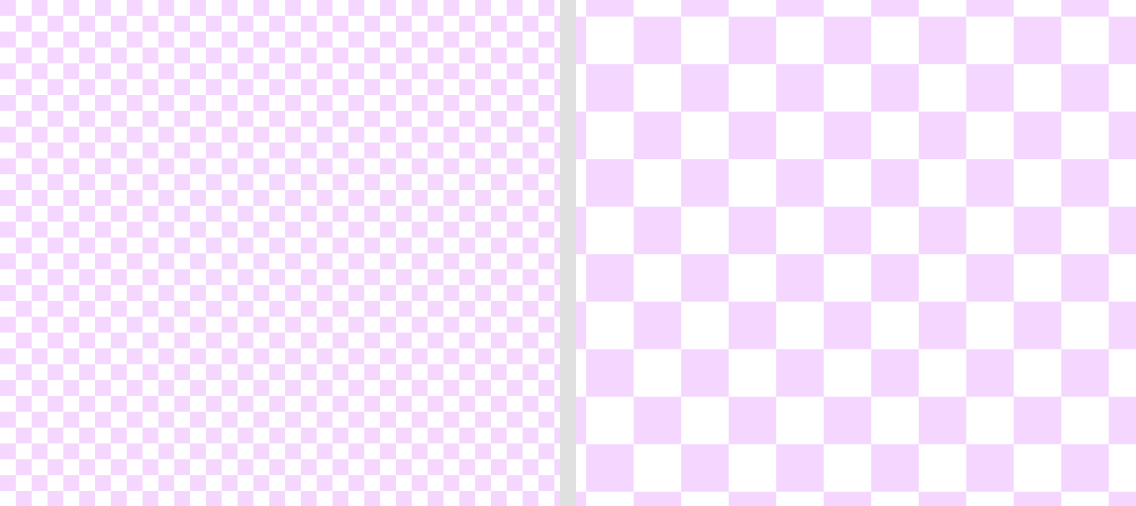
Left: the whole. Right: its middle third, enlarged.
A Shadertoy shader for this pattern:

```glsl
const float CELLS_ACROSS = 35.36;
const vec3 WHITE = vec3(1.0);
const vec3 LAVENDER = vec3(0.957, 0.84, 1.0);

// Square wave of period 2: +1 on even cells, -1 on odd cells, with soft edges
vec2 softSquareWave(vec2 p, float edgeWidth) {
    vec2 edgeDistance = 0.5 - abs(mod(p + 0.5, 2.0) - 1.0);
    return clamp(2.0 * edgeDistance / edgeWidth, -1.0, 1.0);
}

// Coverage of the checks that share the parity of the first cell
float checkerMask(vec2 p, float edgeWidth) {
    vec2 wave = softSquareWave(p, edgeWidth);
    return 0.5 + 0.5 * wave.x * wave.y;
}

void mainImage(out vec4 fragColor, in vec2 fragCoord) {
    // Square cells counted from the top left corner
    float cellsPerPixel = CELLS_ACROSS / iResolution.x;
    vec2 cellPos = vec2(fragCoord.x, iResolution.y - fragCoord.y) * cellsPerPixel;

    // Edges blend over one pixel
    float mask = checkerMask(cellPos, cellsPerPixel);
    fragColor = vec4(mix(WHITE, LAVENDER, mask), 1.0);
}
```
